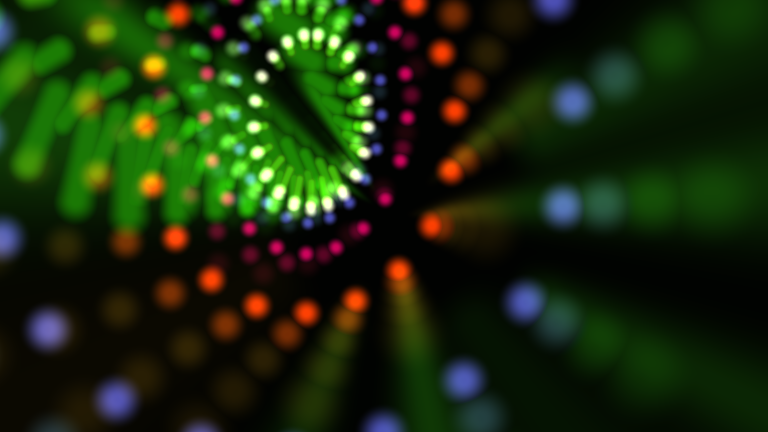
Write a Shadertoy shader that draws this background.

```glsl
// Glowing rings of coloured dots streaming outward from a dark vanishing point.

const vec2 VANISH = vec2(0.903, 0.5);   // in canvas heights
const float GROWTH = 1.23;              // scale between successive trail copies

const vec3 ORANGE  = vec3(0.98, 0.24, 0.01);
const vec3 BROWN   = vec3(0.25, 0.18, 0.02);
const vec3 MAGENTA = vec3(0.80, 0.01, 0.36);
const vec3 PLUM    = vec3(0.24, 0.03, 0.07);
const vec3 BLUE    = vec3(0.29, 0.30, 0.70);
const vec3 WHITE   = vec3(1.00, 1.00, 0.85);
const vec3 LIME    = vec3(0.28, 0.74, 0.05);
const vec3 GREEN   = vec3(0.13, 0.60, 0.02);
const vec3 FOREST  = vec3(0.06, 0.23, 0.02);

// Soft dots along an ellipse, angles measured from its lowest point.
// Each dot reaches inward by streak, mostly on the lower side.
float dotRing(vec2 p, vec2 center, vec2 radii, vec2 spacingPhase, float size, float streak) {
    vec2 q = p - center;
    vec2 e = q / radii;
    float angle = round((atan(e.x, -e.y) - spacingPhase.y) / spacingPhase.x)
                * spacingPhase.x + spacingPhase.y;
    vec2 outer = radii * vec2(sin(angle), -cos(angle));
    vec2 inward = -normalize(outer);
    float reach = streak * mix(0.25, 1.0, smoothstep(0.2, 0.85, cos(angle)));
    float along = clamp(dot(q - outer, inward), 0.0, reach);
    float d = length(q - outer - inward * along);
    return 1.0 - smoothstep(0.15 * size, 1.45 * size, d);
}

// Ring repeated at growing scales, its colour shifting from head to tail.
vec3 ringTrail(vec2 p, vec2 center, vec2 radii, vec2 spacingPhase, float size, float streak,
               vec3 head, vec3 tail, float fade, int copies) {
    vec3 glow = vec3(0.0);
    float strength = 1.0;
    for (int i = 0; i < copies; i++) {
        vec3 tint = mix(head, tail, min(float(i) * 0.55, 1.0));
        glow = max(glow, tint * strength
             * dotRing(p, center, radii, spacingPhase, size, streak));
        p /= GROWTH;
        strength *= fade;
    }
    return glow;
}

// Soft wedge of light from the vanishing point; angle and width in degrees.
float beam(vec2 p, float angle, float width, float start, float end) {
    float a = radians(angle);
    vec2 dir = vec2(cos(a), sin(a));
    float off = degrees(atan(dir.x * p.y - dir.y * p.x, dot(p, dir))) / width;
    float r = length(p);
    return exp(-off * off) * smoothstep(start, start + 0.12, r)
         * (1.0 - smoothstep(end * 0.7, end, r));
}

void mainImage(out vec4 fragColor, in vec2 fragCoord) {
    vec2 p = fragCoord / iResolution.y;
    p.x += 0.5 * (16.0 / 9.0 - iResolution.x / iResolution.y);
    p -= VANISH;
    float r = length(p);

    // Wide, dim wedges
    vec3 color = vec3(0.003, 0.006, 0.002);
    vec3 wedge = mix(BROWN * 1.2, FOREST, smoothstep(0.1, 0.35, r));
    color += wedge * 0.75 * beam(p, 5.0, 9.0, 0.03, 2.0);
    color += wedge * 0.60 * beam(p, 40.0, 5.0, 0.1, 0.6);
    color += FOREST * 0.60 * beam(p, 28.0, 10.0, 0.28, 2.4);
    color += FOREST * 0.60 * beam(p, -27.0, 7.0, 0.3, 2.0);
    color += FOREST * 0.30 * beam(p, -52.0, 14.0, 0.2, 1.6);
    color += wedge * 0.90 * beam(p, -79.0, 9.0, 0.08, 1.2);
    color += wedge * 0.55 * beam(p, -112.0, 7.0, 0.15, 1.0);
    color += BROWN * 0.16 * beam(p, 207.0, 18.0, 0.2, 2.0);
    color += FOREST * 1.00 * beam(p, 166.0, 14.0, 0.12, 2.4);

    // Bright streaks either side of the dark lane
    color += GREEN * 0.60 * beam(p, 145.0, 5.0, 0.04, 1.1);
    color += GREEN * 0.80 * beam(p, 121.5, 4.0, 0.06, 0.46);

    // Inner rings and their green wake, which levels off to the left
    float lane = 1.0 - 0.85 * beam(p, 131.5, 6.0, 0.06, 1.0);
    vec2 wake = p - vec2(-0.012, 0.037);
    color = max(color, lane * ringTrail(wake, vec2(-0.171, 0.181), vec2(0.120, 0.190),
        vec2(0.302, 0.0), 0.015, 0.05, LIME, GREEN, 0.96, 7));
    color += ringTrail(wake, vec2(-0.171, 0.181), vec2(0.134, 0.204),
        vec2(0.302, 0.0), 0.015, 0.008, WHITE, GREEN, 0.6, 3);
    color += ringTrail(p, vec2(-0.190, 0.257), vec2(0.171, 0.273),
        vec2(0.297, 0.0), 0.015, 0.0, BLUE, FOREST, 0.5, 3);

    // Outer rings
    color += ringTrail(p, vec2(-0.194, 0.257), vec2(0.235, 0.345),
        vec2(0.297, 0.0), 0.018, 0.0, MAGENTA, PLUM, 0.7, 3);
    color += ringTrail(p - vec2(0.0, -0.014), vec2(-0.208, 0.217), vec2(0.359, 0.428),
        vec2(0.325, 0.04), 0.030, 0.0, ORANGE, BROWN, 0.78, 5);
    color += ringTrail(p, vec2(-0.259, 0.222), vec2(0.683, 0.775),
        vec2(0.315, 0.05), 0.048, 0.0, BLUE, FOREST, 0.75, 4);

    fragColor = vec4(min(color, 1.0), 1.0);
}
```
